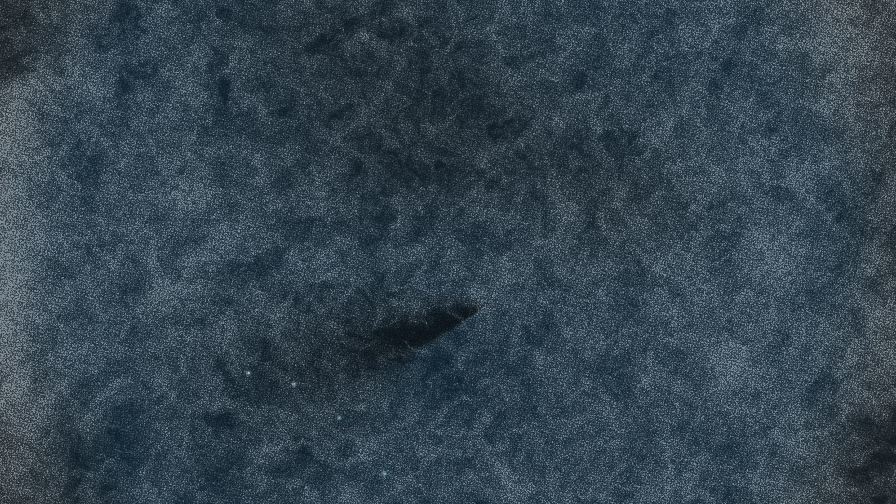
Write a Shadertoy shader that draws this texture.

```glsl
// Stippled dark-blue dust field with pale filaments, grey rim and a shadow wedge.

vec2 hash2(vec2 p) {
    vec3 q = fract(p.xyx * vec3(0.1031, 0.1030, 0.0973));
    q += dot(q, q.yzx + 33.33);
    return fract((q.xx + q.yz) * q.zy);
}

float gradientNoise(vec2 p) {
    vec2 i = floor(p), f = fract(p);
    vec2 u = f * f * f * (f * (f * 6.0 - 15.0) + 10.0);
    vec2 o = vec2(0.0, 1.0);
    float a = dot(hash2(i) * 2.0 - 1.0, f);
    float b = dot(hash2(i + o.yx) * 2.0 - 1.0, f - o.yx);
    float c = dot(hash2(i + o.xy) * 2.0 - 1.0, f - o.xy);
    float d = dot(hash2(i + o.yy) * 2.0 - 1.0, f - o.yy);
    return mix(mix(a, b, u.x), mix(c, d, u.x), u.y);
}

mat2 rotate(float a) {
    return mat2(cos(a), sin(a), -sin(a), cos(a));
}

float fbm(vec2 p) {
    float sum = 0.0, amp = 1.0;
    for (int i = 0; i < 5; i++) {
        sum += amp * gradientNoise(p);
        p = rotate(0.6) * p * 2.03 + 17.3;
        amp *= 0.76;
    }
    return sum;
}

// Thin bright veins where the noise crosses zero
float veins(vec2 p) {
    float sum = 0.0, amp = 0.6;
    for (int i = 0; i < 4; i++) {
        sum += amp * exp(-11.0 * abs(gradientNoise(p)));
        p = rotate(1.1) * p * 1.9 + 5.7;
        amp *= 0.75;
    }
    return sum;
}

float blob(vec2 p, vec2 center, vec2 size) {
    vec2 d = (p - center) / size;
    return exp(-dot(d, d));
}

// Soft dots of uneven brightness in several rotated, jittered grids
float specks(vec2 p) {
    float sum = 0.0;
    for (int i = 0; i < 6; i++) {
        float layer = float(i);
        vec2 q = rotate(0.4 + layer * 0.7) * p * (140.0 + 24.0 * layer) + 400.0 + 71.0 * layer;
        vec2 h = hash2(floor(q));
        float d = length(fract(q) - 0.4 - 0.2 * h);
        float light = hash2(floor(q) + 9.0).x;
        sum += smoothstep(0.4, 0.0, d) * light;
    }
    return sum;
}

// Shadow fanning left from its tip, crisp along the lower edge
float wedge(vec2 p) {
    vec2 v = p - vec2(0.984, 0.403);
    float angle = atan(v.y, -v.x), reach = length(v);
    float crisp = mix(0.06, 0.4, smoothstep(0.12, 0.4, reach));
    float fan = smoothstep(-0.55 - crisp, -0.55 + crisp, angle) * smoothstep(0.25, -0.45, angle);
    return fan * smoothstep(0.78, 0.15, reach) * smoothstep(0.0, 0.05, reach);
}

void mainImage(out vec4 fragColor, in vec2 fragCoord) {
    vec2 p = fragCoord / iResolution.y;
    p.x += 0.5 * (16.0 / 9.0 - iResolution.x / iResolution.y);
    vec2 warp = vec2(fbm(p * 4.0 + 3.0), fbm(p * 4.0 + 40.0));
    float cloud = fbm(p * 10.0 + warp * 0.4 + 11.0);
    vec2 side = (p - vec2(0.875, 0.5)) / vec2(0.82, 0.86);
    float rim = length(side) + 0.05 * warp.x;

    // Dust density: clouds, veins and broad light areas
    float density = 0.21 + 0.2 * cloud + 0.2 * veins(p * 10.0 + warp * 0.5);
    density += 0.08 * blob(p, vec2(0.3, 0.48), vec2(0.28, 0.2));
    density += 0.1 * blob(p, vec2(1.48, 0.45), vec2(0.2, 0.35));
    density += 0.06 * blob(p, vec2(1.12, 0.5), vec2(0.2, 0.15));
    density += 0.05 * blob(p, vec2(1.15, 0.1), vec2(0.2, 0.12));
    density += 0.26 * blob(p, vec2(0.0, 0.5), vec2(0.07, 0.33));
    density += 0.13 * exp(-pow((rim - 1.06) / 0.08, 2.0));
    density += 0.1 * blob(p, vec2(1.68, 0.93), vec2(0.12, 0.12));

    // Dark hollows in the middle, top and corners
    float hollow = blob(p, vec2(0.86, 0.73), vec2(0.3, 0.17));
    hollow += 0.75 * blob(p, vec2(0.7, 0.95), vec2(0.25, 0.13));
    hollow += 0.6 * blob(p, vec2(1.22, 0.6), vec2(0.15, 0.12));
    float corners = blob(p, vec2(0.05, 0.93), vec2(0.12, 0.1));
    corners += blob(p, vec2(0.16, 0.06), vec2(0.11, 0.1));
    corners += blob(p, vec2(1.74, 0.62), vec2(0.07, 0.22));
    corners += blob(p, vec2(1.73, 0.08), vec2(0.09, 0.15));
    float shadow = wedge(p);
    density -= 0.14 * hollow + 0.2 * corners + 0.22 * shadow;
    density -= 0.1 * blob(p, vec2(0.93, 0.24), vec2(0.15, 0.12));
    density = max(density, 0.06);

    // Blue ground turns to neutral grey in the hollows and beyond the rim
    float grey = 0.85 * smoothstep(0.9, 1.18, rim) + 0.5 * hollow + 0.4 * shadow;
    grey = clamp(grey, 0.0, 1.0);
    vec3 ground = mix(vec3(0.03, 0.105, 0.155), vec3(0.065, 0.085, 0.1), grey);
    ground *= 1.0 - 0.4 * shadow;
    vec3 dust = mix(vec3(0.54, 0.61, 0.66), vec3(0.57, 0.6, 0.62), grey);
    vec3 color = mix(ground, dust, clamp(density * (0.4 + 1.35 * specks(p)), 0.0, 0.9));

    // A few small stars at lower left
    for (int i = 0; i < 4; i++) {
        float k = float(i);
        vec2 star = vec2(0.493 + 0.09 * k, 0.26 - 0.0222 * k * k);
        color += vec3(0.35, 0.42, 0.45) * blob(p, star, vec2(0.004));
    }
    fragColor = vec4(color, 1.0);
}
```
